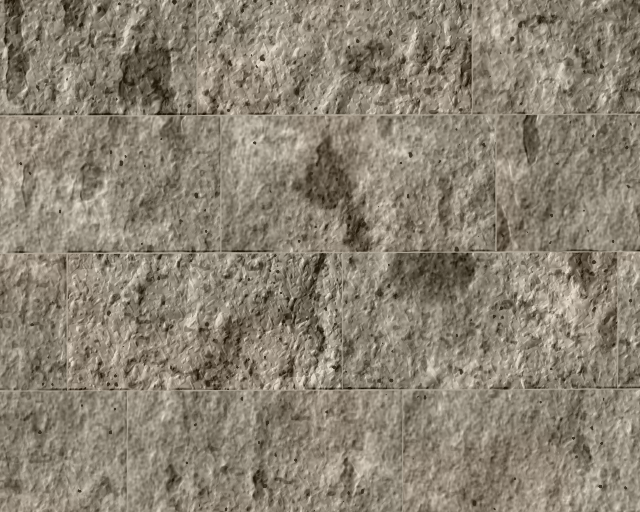
Give the GLSL for this texture, as a Shadertoy shader.

```glsl
// Coursed wall of split-face travertine blocks with pits, chips and thin pale joints.

float hash(vec2 p) {
    return fract(sin(dot(p, vec2(127.1, 311.7))) * 43758.5453);
}

float noise(vec2 p) {
    vec2 i = floor(p), f = fract(p);
    f = f * f * (3.0 - 2.0 * f);
    return mix(mix(hash(i), hash(i + vec2(1, 0)), f.x),
               mix(hash(i + vec2(0, 1)), hash(i + vec2(1, 1)), f.x), f.y);
}

// Upright hollows broken out of the face, with ragged rims
float hollow(vec2 p) {
    vec2 warp = 0.016 * vec2(noise(p * 70.0), noise(p * 70.0 + 9.0));
    return smoothstep(0.76, 0.86, noise((p + warp) * vec2(22.0, 9.0)));
}

// Crumbly relief: rounded lumps with creases, steeper in the finer octaves
float relief(vec2 p, float rough) {
    float h = 0.0, freq = 13.0, gain = 0.75;
    vec2 q = p * vec2(1.15, 0.9);
    q += 0.005 * vec2(noise(p * 50.0), noise(p * 50.0 + 5.0));
    for (int i = 0; i < 5; i++) {
        float n = noise(q * freq);
        float lumps = abs(2.0 * n - 1.0);
        h += gain * mix(n * 0.7, 0.75 * n + 0.5 * lumps, rough) / freq;
        q = mat2(0.8, 0.6, -0.6, 0.8) * q + 3.7;
        freq *= 2.0;
        gain *= 1.15;
    }
    // Leaning tool chips on the flatter blocks
    float chips = noise(vec2(p.x * 55.0 + p.y * 20.0, p.y * 16.0) + 2.0 * noise(p * 40.0));
    h += (1.0 - rough) * 0.005 * smoothstep(0.5, 0.9, chips);
    return h - 0.006 * hollow(p);
}

// Small ragged pores scattered on a jittered grid
float pores(vec2 p, float density) {
    vec2 g = p * 60.0, cell = floor(g);
    float dark = 0.0;
    for (int y = -1; y <= 1; y++)
    for (int x = -1; x <= 1; x++) {
        vec2 c = cell + vec2(x, y);
        vec2 d = g - c - vec2(hash(c + 1.3), hash(c + 4.1));
        float size = mix(0.07, 0.26, pow(hash(c + 8.7), 4.0));
        float edge = length(d * vec2(1.0, 0.8)) + 0.2 * (noise(g * 4.0) - 0.5);
        dark = max(dark, step(hash(c), density) * (1.0 - smoothstep(size * 0.6, size + 0.05, edge)));
    }
    return dark;
}

void mainImage(out vec4 fragColor, in vec2 fragCoord) {
    vec2 p = fragCoord / iResolution.x;
    float aa = 1.0 / iResolution.x;
    p.y -= 0.003 * p.x;   // courses rise slightly to the right

    // Block layout: four courses, each with its own shift
    vec2 size = vec2(0.430, 0.2148);
    float row = floor((p.y - 0.189) / size.y) + 1.0;
    float shift = row < 0.5 ? 0.199 : row < 1.5 ? 0.105 : row < 2.5 ? 0.345 : 0.308;
    float col = floor((p.x - shift) / size.x);
    vec2 id = vec2(col, row);
    vec2 local = p - vec2(shift + col * size.x, 0.189 + (row - 1.0) * size.y);
    vec2 edge = min(local, size - local);

    // Odd courses are coarser, most of all in their middle block
    vec2 q = p + 2.0 + 3.0 * vec2(hash(id + 2.0), hash(id + 6.0));
    float rough = mod(row, 2.0) < 0.5 ? 0.25 : (col == 0.0 ? 0.95 : 0.55);
    rough = clamp(rough + 0.8 * (noise(q * 7.0) - 0.5), 0.0, 1.0);

    // Raking light from the left and above
    float slope = (relief(q, rough) - relief(q + 0.0015 * vec2(-0.86, 0.5), rough)) / 0.0015;
    float tone = 0.57 + mix(0.085, 0.105, rough) * slope;
    tone += 0.03 * (hash(id + 3.0) - 0.5) + 0.10 * (noise(q * 8.0) - 0.5);

    // Sandy grain
    tone += 0.12 * (noise(q * 240.0) - 0.5) + 0.08 * (noise(q * 120.0 + 7.0) - 0.5);

    // Shaded hollows, crevices, pale bruises and pores
    tone -= 0.17 * hollow(q);
    float crevice = 0.6 * noise(q * vec2(85.0, 60.0)) + 0.4 * noise(q * 170.0);
    tone -= mix(0.08, 0.24, rough) * smoothstep(0.6, 0.78, crevice);
    tone += 0.20 * smoothstep(0.62, 0.9, noise(q * 14.0 + 20.0)) * noise(q * 90.0);
    tone = mix(tone, 0.17, 0.85 * pores(q, mix(0.06, 0.13, rough)));

    // Broken shadow under the block edges
    float chipped = smoothstep(0.4, 0.7, noise(p * vec2(32.0, 90.0)));
    float lip = 1.0 - smoothstep(0.002, 0.004 + aa, local.y);
    float side = 1.0 - smoothstep(0.001, 0.004 + aa, size.x - local.x);
    tone -= 0.28 * chipped * lip + 0.14 * chipped * side;

    // Thin pale joints
    float wobble = 0.0008 * (noise(p * 80.0) - 0.5);
    float joint = 1.0 - smoothstep(0.0012 - aa * 0.5, 0.0012 + aa * 0.5, min(edge.x, edge.y) + wobble);
    tone = mix(tone, 0.69 + 0.1 * (noise(p * 40.0) - 0.5), joint * (0.5 + 0.4 * noise(p * 25.0)));

    // Warm grey stone with faint rosy stains
    tone = clamp(tone, 0.13, 0.88);
    vec3 color = tone - vec3(0.0, 0.03, 0.09);
    color += vec3(0.010, -0.004, -0.006) * smoothstep(0.45, 0.85, noise(q * 6.0 + 30.0));
    fragColor = vec4(color, 1.0);
}
```
